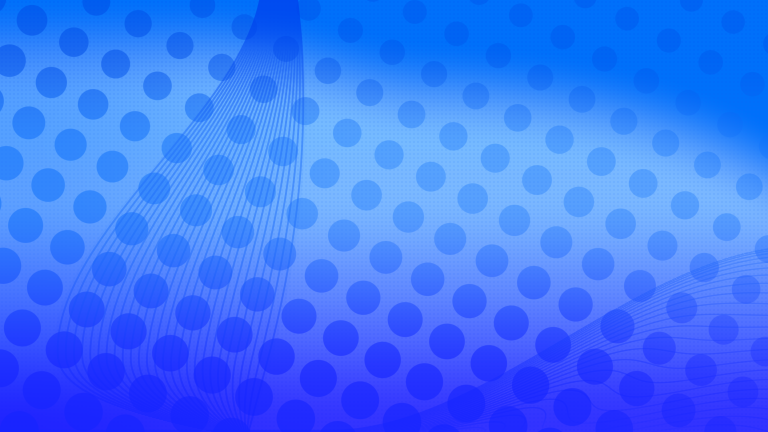
This background is drawn by a Shadertoy shader. Its source:

```glsl
// Blue glow with a slanted polka-dot lattice, a fine dot mesh and two fans of thin curved lines.

// Lengths are in canvas heights; y runs downward from the top edge.
const vec3 SKY = vec3(0.0, 0.44, 0.98);
const vec3 GLOW_HIGH = vec3(0.46, 0.73, 1.0);
const vec3 GLOW_MID = vec3(0.48, 0.72, 1.0);
const vec3 VIOLET = vec3(0.36, 0.50, 1.0);
const vec3 INDIGO = vec3(0.20, 0.20, 1.0);
const vec3 INK_TOP = vec3(0.0, 0.26, 0.93);
const vec3 INK_MID = vec3(0.12, 0.43, 0.98);
const vec3 INK_BOTTOM = vec3(0.08, 0.14, 1.0);
const vec3 DOT_TOP = vec3(0.0, 0.30, 0.90);
const vec3 DOT_MID = vec3(0.06, 0.44, 0.98);

const vec2 DOT_ORIGIN = vec2(1.1463, 0.3662);
const vec2 DOT_STEP_A = vec2(0.0968, 0.0506);
const vec2 DOT_STEP_B = vec2(-0.0521, 0.0934);
const float MESH_ROWS = 108.0;
const float MESH_ALPHA = 0.16;
const float LEFT_LINES = 27.0;
const float RIGHT_LINES = 22.0;
const float LEFT_HALF_WIDTH = 0.0023;
const float RIGHT_HALF_WIDTH = 0.0018;

float softInside(float dist, float pixel) {
    return 1.0 - smoothstep(-0.75 * pixel, 0.75 * pixel, dist);
}

// Coverage of the lines at each half-integer of a smooth field
float contourLines(float field, float halfWidth, float pixel) {
    float slope = max(length(vec2(dFdx(field), dFdy(field))) / pixel, 1e-4);
    float dist = abs(fract(field) - 0.5) / slope;
    return softInside(dist - halfWidth, pixel);
}

vec3 background(vec2 p) {
    vec3 glow = mix(GLOW_HIGH, GLOW_MID, smoothstep(0.3, 0.46, p.y));
    glow = mix(glow, VIOLET, smoothstep(0.44, 0.76, p.y));
    glow = mix(glow, INDIGO, smoothstep(0.66, 1.0, p.y));
    float leftShade = (1.0 - smoothstep(0.0, 0.8, p.x)) * (1.0 - 0.5 * p.y);
    glow -= vec3(0.15, 0.12, 0.0) * leftShade;

    float border = 0.08 + 0.09 * smoothstep(0.45, 1.0, p.x)
                 + 0.2 * pow(max(p.x / 1.78, 0.0), 5.0);
    float lit = smoothstep(-0.09, 0.16, p.y - border);
    vec3 color = mix(SKY, glow, lit);
    color.r += 0.2 * lit * (1.0 - lit);
    return color;
}

float polkaDots(vec2 p, float pixel) {
    mat2 lattice = mat2(DOT_STEP_A, DOT_STEP_B);
    vec2 cell = floor(inverse(lattice) * (p - DOT_ORIGIN) + 0.5);
    vec2 center = DOT_ORIGIN + lattice * cell;
    float radius = 0.0266 + 0.0185 * center.y
                 + 0.0105 * exp(-2.9 * max(center.x, 0.0)) * (1.0 - center.y)
                 - 0.009 * smoothstep(1.3, 1.78, center.x) * center.y;
    return softInside(length(p - center) - radius, pixel);
}

float dotMesh(vec2 p, float pixel) {
    vec2 local = (fract(p * MESH_ROWS) - 0.5) / MESH_ROWS;
    return softInside(length(local) - 0.2 / MESH_ROWS, pixel);
}

// Tall fan, narrow at the top and flaring to the lower left
float leftFan(vec2 p, float pixel) {
    float left = 0.606 - 0.482 * smoothstep(-0.058, 0.81, p.y)
               + 0.37 * pow(max((p.y - 0.81) / 0.19, 0.0), 2.5);
    float right = 0.690 + 0.125 * p.y - 0.238 * p.y * p.y;
    float across = (p.x - left) / max(right - left, 0.01);
    float inside = softInside(left - p.x, pixel) * softInside(p.x - right, pixel);
    float lines = contourLines(across * LEFT_LINES, LEFT_HALF_WIDTH, pixel);
    float fill = mix(0.8, 0.06, smoothstep(0.0, 0.26, p.y));
    return inside * max(fill, lines * 0.52);
}

// Low band that opens into waving lines toward the right
float rightFan(vec2 p, float pixel) {
    float top = mix(0.995, 0.569, smoothstep(0.764, 1.852, p.x));
    float depth = 0.04 + 0.46 * pow(max((p.x - 0.9) / 0.88, 0.0), 1.4);
    float down = (p.y - top) / depth;
    float spread = sqrt(max(down, 0.0));
    float wave = 2.6 * down * sin(9.0 * p.x + 5.0 * down);
    float lines = contourLines(RIGHT_LINES * spread + wave, RIGHT_HALF_WIDTH, pixel);
    float inside = softInside(top - p.y, pixel);
    float fade = 1.0 - smoothstep(0.7, 1.25, down);
    float band = (1.0 - smoothstep(0.0, 0.07, p.y - top))
               * (1.0 - smoothstep(1.1, 1.7, p.x));
    float lineAlpha = mix(0.5, 0.36, smoothstep(1.2, 1.75, p.x));
    return inside * max(0.5 * band, fade * max(0.06, lines * lineAlpha));
}

void mainImage(out vec4 fragColor, in vec2 fragCoord) {
    float pixel = 1.0 / iResolution.y;
    vec2 p = fragCoord * pixel;
    p.y = 1.0 - p.y;

    vec3 ink = mix(INK_TOP, INK_MID, smoothstep(0.08, 0.35, p.y));
    ink = mix(ink, INK_BOTTOM, smoothstep(0.52, 0.95, p.y));
    vec3 color = background(p);

    // Polka dots: stronger at the lower left, pale in the glow
    vec3 dotInk = mix(DOT_TOP, DOT_MID, smoothstep(0.1, 0.35, p.y));
    dotInk = mix(dotInk, INK_BOTTOM, smoothstep(0.45, 0.88, p.y));
    float dotAlpha = mix(0.55, 0.33, smoothstep(0.1, 1.0, p.x));
    dotAlpha = mix(dotAlpha, 0.62, smoothstep(0.5, 0.9, p.y));
    dotAlpha *= 1.0 - 0.4 * smoothstep(1.25, 1.75, p.x) * smoothstep(0.5, 0.8, p.y);
    color = mix(color, dotInk, dotAlpha * polkaDots(p, pixel));

    // Line fans, then the fine mesh over everything
    color = mix(color, ink, leftFan(p, pixel));
    color = mix(color, ink, rightFan(p, pixel));
    color = mix(color, ink, MESH_ALPHA * dotMesh(p, pixel));
    fragColor = vec4(clamp(color, 0.0, 1.0), 1.0);
}
```
